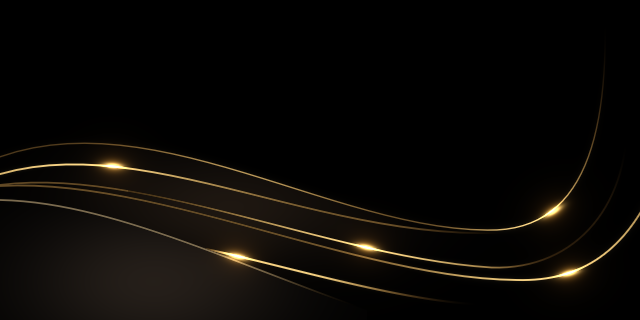
Write a Shadertoy shader that draws this background.

```glsl
// Distance to a cubic Bezier (x) and height of the curve above p (y).
vec2 bezier(vec2 p, vec2 a, vec2 b, vec2 c, vec2 d) {
    vec2 result = vec2(9.0, -1.0), start = a;
    for (int i = 1; i <= 28; i++) {
        float t = float(i) / 28.0, s = 1.0 - t;
        vec2 end = s*s*s*a + 3.0*s*s*t*b + 3.0*s*t*t*c + t*t*t*d;
        vec2 along = end - start, rel = p - start;
        float k = clamp(dot(rel, along) / dot(along, along), 0.0, 1.0);
        result.x = min(result.x, length(rel - along * k));
        if (start.x <= p.x && p.x < end.x)
            result.y = along.y / along.x * rel.x - rel.y;
        start = end;
    }
    return result;
}

vec2 join(vec2 a, vec2 b) {
    return vec2(min(a.x, b.x), max(a.y, b.y));
}

// Soft elliptical falloff.
float oval(vec2 offset, vec2 radius) {
    vec2 q = offset / radius;
    return exp(-dot(q, q));
}

// Thin gold thread with a faint bloom.
vec3 thread(float dist, float halfWidth, float light) {
    float pixel = 1.0 / iResolution.y;
    float cover = clamp((halfWidth - dist) / pixel + 0.5, 0.0, 1.0);
    vec3 gold = light * mix(vec3(0.75, 0.48, 0.16), vec3(1.0, 0.87, 0.56), light);
    return gold * (cover + 0.1 * exp(-dist / 0.007));
}

// Sparkle stretched along the slope of its thread.
vec3 flare(vec2 p, vec2 centre, float slope) {
    vec2 axis = normalize(vec2(1.0, slope)), rel = p - centre;
    vec2 q = vec2(dot(rel, axis), dot(rel, vec2(-axis.y, axis.x)));
    return vec3(1.0, 0.9, 0.6) * oval(q, vec2(0.028, 0.008))
         + vec3(0.75, 0.55, 0.2) * 0.55 * oval(q, vec2(0.04, 0.018))
         + vec3(0.4, 0.24, 0.07) * 0.6 * exp(-length(q * vec2(0.8, 1.0)) / 0.032);
}

void mainImage(out vec4 fragColor, in vec2 fragCoord) {
    vec2 p = fragCoord / iResolution.y;
    p.x *= 2.0 * iResolution.y / iResolution.x;
    float pixel = 1.0 / iResolution.y;

    // Flowing curves, from top to bottom
    vec2 crest = join(
        bezier(p, vec2(0, 0.510), vec2(0.482, 0.680), vec2(1.042, 0.284), vec2(1.523, 0.281)),
        bezier(p, vec2(1.523, 0.281), vec2(1.810, 0.275), vec2(1.896, 0.544), vec2(1.891, 0.927)));
    vec2 upper = bezier(p, vec2(0, 0.456), vec2(0.469, 0.591), vec2(1.029, 0.227), vec2(1.628, 0.276));
    vec2 middle = join(
        bezier(p, vec2(0, 0.422), vec2(0.443, 0.479), vec2(1.042, 0.195), vec2(1.536, 0.164)),
        bezier(p, vec2(1.536, 0.164), vec2(1.771, 0.156), vec2(1.932, 0.318), vec2(1.956, 0.557)));
    vec2 lower = join(
        bezier(p, vec2(0, 0.419), vec2(0.495, 0.445), vec2(1.120, 0.130), vec2(1.615, 0.125)),
        bezier(p, vec2(1.615, 0.125), vec2(1.797, 0.120), vec2(1.922, 0.198), vec2(2.010, 0.350)));
    vec2 base = bezier(p, vec2(0, 0.375), vec2(0.339, 0.368), vec2(0.703, 0.188), vec2(1.146, 0.031));
    vec2 branch = bezier(p, vec2(0.612, 0.229), vec2(0.885, 0.172), vec2(1.224, 0.065), vec2(1.490, 0.049));

    // Dark satin panels
    float underCrest = smoothstep(-pixel, pixel, crest.y);
    float underUpper = smoothstep(-pixel, pixel, upper.y);
    float underBase = smoothstep(-pixel, pixel, base.y);
    vec3 satin = vec3(0.115, 0.088, 0.065) * oval(p - vec2(0.72, 0.36), vec2(0.46, 0.19));
    vec3 col = satin * underCrest * mix(0.8, 1.0, underUpper);
    vec3 floorGlow = vec3(0.145, 0.12, 0.10) * oval(p - vec2(0.48, 0.12), vec2(0.42, 0.24));
    col = mix(col, floorGlow, underBase);

    // Light running along each thread
    float crestLight = (0.32 + 0.4 * oval(p - vec2(0.8, 0.5), vec2(0.4))
        + 0.6 * oval(p - vec2(1.66, 0.32), vec2(0.22))) * smoothstep(0.94, 0.5, p.y);
    float upperLight = (0.42 + 0.5 * oval(p - vec2(0.25, 0.48), vec2(0.5)))
        * smoothstep(1.63, 1.2, p.x);
    float middleLight = (0.42 + 0.5 * oval(p - vec2(1.15, 0.23), vec2(0.42)))
        * mix(1.0, 0.35, smoothstep(1.5, 1.75, p.x)) * smoothstep(0.56, 0.3, p.y);
    middleLight = max(middleLight, 0.4 * step(p.x, 0.4));
    float lowerLight = 0.42 + 0.5 * oval(p - vec2(1.72, 0.15), vec2(0.45));
    float baseLight = 0.55 * smoothstep(1.146, 0.75, p.x);
    float branchLight = 0.9 * smoothstep(0.6, 0.72, p.x) * smoothstep(1.5, 0.95, p.x);

    col = max(col, thread(crest.x, 0.0022, crestLight));
    col = max(col, thread(upper.x, 0.0030, upperLight));
    col = max(col, thread(middle.x, 0.0028, middleLight));
    col = max(col, thread(lower.x, 0.0030, lowerLight));
    col = max(col, thread(base.x, 0.0028, baseLight) * vec3(0.9, 1.0, 1.35));
    col = max(col, thread(branch.x, 0.0032, branchLight));

    // Sparkles
    col += flare(p, vec2(0.354, 0.482), -0.08);
    col += flare(p, vec2(1.729, 0.339), 0.6);
    col += flare(p, vec2(1.146, 0.227), -0.22);
    col += flare(p, vec2(0.742, 0.198), -0.2);
    col += flare(p, vec2(1.779, 0.146), 0.25);

    fragColor = vec4(min(col, 1.0), 1.0);
}
```
